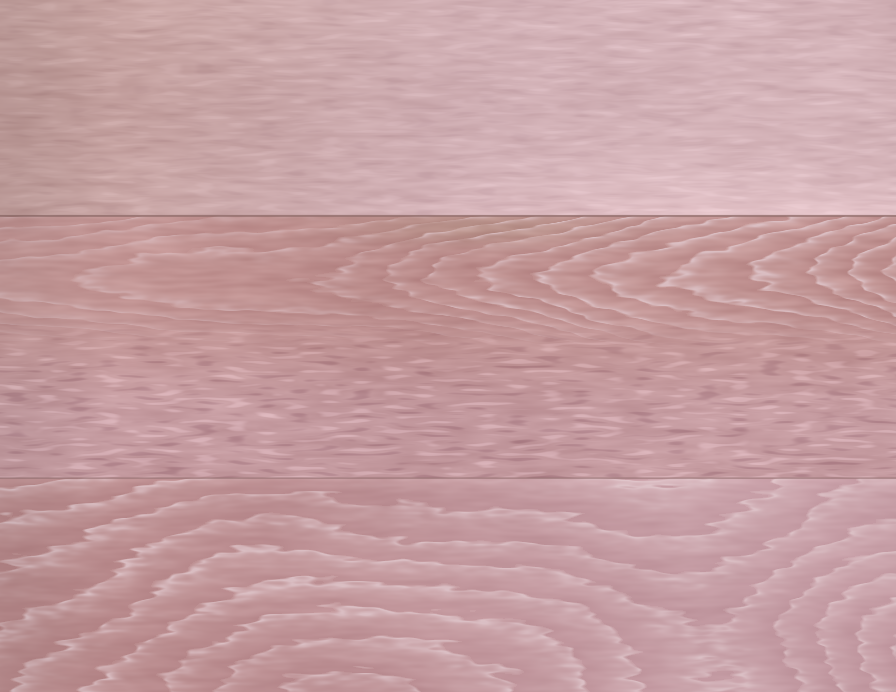
Give the GLSL for this texture, as a WebGL 1 fragment shader.

```glsl
precision highp float;
// Three wide planks of pink limed oak, stacked with thin dark seams.
// Each plank is a scalar growth field whose contours become pale rings,
// overlaid with stretched gradient noise for fibres and open pores.

uniform vec2 u_resolution;

vec2 gradientAt(vec2 cell) {
  float a = 6.2832 * fract(sin(dot(cell, vec2(127.1, 311.7))) * 43758.55);
  return vec2(cos(a), sin(a));
}

float noise(vec2 p) {
  vec2 i = floor(p), f = fract(p);
  vec2 u = f * f * f * (f * (f * 6.0 - 15.0) + 10.0);
  vec2 e = vec2(1.0, 0.0);
  float low = mix(dot(gradientAt(i), f),
                  dot(gradientAt(i + e.xy), f - e.xy), u.x);
  float high = mix(dot(gradientAt(i + e.yx), f - e.yx),
                   dot(gradientAt(i + e.xx), f - e.xx), u.x);
  return mix(low, high, u.y);
}

// Fibres: several layers of noise drawn out along the plank.
float fibres(vec2 p) {
  float sum = 0.0, amp = 0.6;
  vec2 scale = vec2(7.0, 65.0);
  for (int i = 0; i < 3; i++) {
    sum += amp * noise(p * scale + float(i) * 19.3);
    scale *= vec2(1.9, 1.6);
    amp *= 0.85;
  }
  return sum;
}

// Pale ring with one crisp edge and one soft edge, once per unit of growth.
float ring(float growth) {
  float t = fract(growth);
  return smoothstep(0.0, 0.1, t) * exp(-5.0 * t) * (1.0 - smoothstep(0.8, 1.0, t));
}

// Nested arches pointing left, closer together toward the right.
float archGrowth(vec2 p) {
  float dy = p.y - 0.605 + 0.025 * noise(p * vec2(2.5, 4.0));
  return 3.0 * p.x + 4.8 * p.x * p.x - 380.0 * dy * dy
       + 1.5 * noise(p * vec2(3.2, 8.0) + 4.7);
}

// Two blended ovals, a long one at left and a rounder one at right.
float ovalGrowth(vec2 p) {
  float left = length((p - vec2(0.52, -0.005)) * vec2(0.43, 1.0));
  float right = length((p - vec2(1.36, 0.05)) * vec2(0.7, 0.9));
  float d = -log(exp(-22.0 * left) + exp(-22.0 * right)) / 22.0;
  return -24.0 * d + 1.1 * noise(p * vec2(3.0, 6.0) + 8.1);
}

float seam(float y, float halfWidth) {
  float px = 1.0 / u_resolution.y;
  return 1.0 - smoothstep(halfWidth - 0.5 * px, halfWidth + px, abs(y));
}

void main() {
  vec2 p = gl_FragCoord.xy / u_resolution.y;
  float px = 1.0 / u_resolution.y;
  float across = gl_FragCoord.x / u_resolution.x;
  float upper = smoothstep(-px, px, p.y - 0.688);
  float lower = 1.0 - smoothstep(-px, px, p.y - 0.309);
  float middle = 1.0 - upper - lower;

  float fibre = fibres(p + vec2(0.0, 0.008 * noise(p * vec2(5.0, 9.0))));
  float cloud = noise(p * vec2(2.0, 5.0) + 2.4);
  float jagged = 0.3 * noise(p * vec2(11.0, 75.0)) + 0.2 * noise(p * vec2(30.0, 130.0));

  // Plank tones, each cooler and lighter toward the right.
  vec3 topTone = mix(vec3(0.77, 0.63, 0.62), vec3(0.82, 0.69, 0.71),
                     smoothstep(0.0, 0.6, across + 0.3 * (0.85 - p.y)));
  vec3 midTone = mix(vec3(0.755, 0.575, 0.57), vec3(0.765, 0.6, 0.62),
                     smoothstep(0.58, 0.38, p.y));
  vec3 lowTone = mix(vec3(0.735, 0.555, 0.56), vec3(0.785, 0.63, 0.66),
                     smoothstep(0.0, 0.9, across));
  vec3 color = topTone * upper + midTone * middle + lowTone * lower;

  // Soft sheen above the upper seam, tan stain below it.
  color += 0.07 * upper * exp(-(p.y - 0.688) / 0.05) * smoothstep(0.2, 0.75, across);
  vec2 stain = (p - vec2(0.7, 0.672)) / vec2(0.17, 0.025);
  color = mix(color, vec3(0.72, 0.59, 0.54), 0.6 * middle * exp(-dot(stain, stain)));
  color += vec3(0.035, 0.04, 0.04) * cloud;
  color += vec3(0.06, 0.07, 0.07) * fibre * (1.0 - 0.45 * lower);

  // Growth rings, frayed along the fibres.
  float arches = archGrowth(p) + jagged;
  float ovals = ovalGrowth(p) + jagged;
  float archZone = middle * smoothstep(0.49, 0.56, p.y) * mix(0.55, 1.0, smoothstep(0.1, 0.6, across));
  float rings = ring(arches) * archZone + ring(ovals) * lower;
  float fray = clamp(0.85 + 1.1 * noise(p * vec2(35.0, 150.0) + 5.0) + 0.7 * cloud, 0.2, 1.3);
  color = mix(color, vec3(0.87, 0.77, 0.79), clamp(1.15 * rings * fray, 0.0, 0.85));
  float shade = smoothstep(0.5, 1.0, fract(arches)) * archZone
              + smoothstep(0.4, 1.0, fract(ovals)) * lower;
  color -= vec3(0.018, 0.025, 0.022) * shade;

  // Short limed pores and dark flecks, strongest in the straight grain.
  float straight = middle * smoothstep(0.56, 0.47, p.y) + 0.35 * upper;
  float pore = noise(p * vec2(22.0, 150.0) + 31.0);
  color += vec3(0.07, 0.08, 0.085) * straight * smoothstep(0.12, 0.45, pore);
  color -= vec3(0.07, 0.08, 0.07) * straight * smoothstep(0.15, 0.5, -pore);

  // Seams, with a pale bevel under the lower one.
  color += 0.035 * lower * exp(-(0.309 - p.y) / 0.008);
  color = mix(color, vec3(0.54, 0.4, 0.39), 0.75 * seam(p.y - 0.688, 0.001));
  color = mix(color, vec3(0.56, 0.42, 0.42), 0.6 * seam(p.y - 0.309, 0.0008));

  // Slight falloff at the left edge.
  color *= 1.0 - 0.05 * smoothstep(0.15, 0.0, across);
  gl_FragColor = vec4(clamp(color, 0.0, 1.0), 1.0);
}
```
